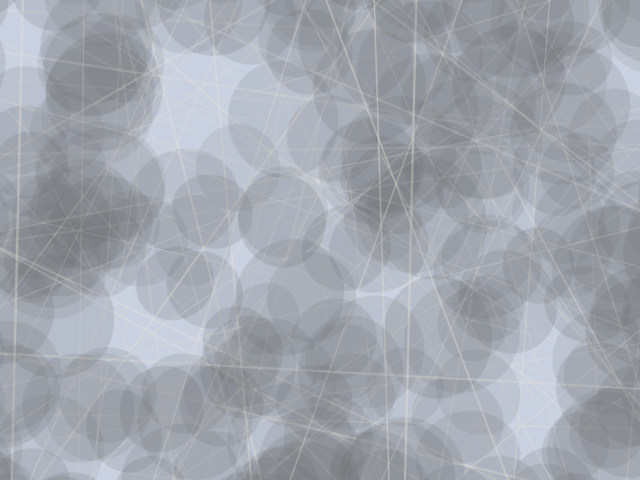
Reproduce this background procedurally as a Shadertoy shader.

```glsl
#define LAYERS 220
#define DISC_ALPHA 0.16
#define DISC_RADIUS vec2(0.075, 0.125)
#define LINE_HALF_WIDTH vec2(0.0008, 0.0026)
#define LINE_ALPHA vec2(0.10, 0.46)
#define MARGIN 0.11
#define SKY vec3(0.79, 0.82, 0.88)
#define SHADE vec3(0.415, 0.42, 0.428)
#define THREAD vec3(0.89, 0.88, 0.84)

// Four random values in 0..1 from one index
vec4 hash4(float n) {
    vec4 p = fract(n * vec4(0.1031, 0.1030, 0.0973, 0.1099));
    p += dot(p, p.wzxy + 33.33);
    return fract((p.xxyz + p.yzzw) * p.zywx);
}

vec2 direction(float angle) {
    return vec2(cos(angle), sin(angle));
}

// Coverage of a shape at signed distance d, with edge softness
float cover(float d, float softness) {
    return 1.0 - smoothstep(-softness, softness, d);
}

// Slightly squashed disc, approximated in its own rotated frame
float discDistance(vec2 p, float radius, float squash, float angle) {
    vec2 axis = direction(angle);
    vec2 q = vec2(dot(p, axis), dot(p, vec2(-axis.y, axis.x)) * squash);
    return length(q) - radius;
}

float lineDistance(vec2 p, float angle) {
    return abs(dot(p, direction(angle)));
}

void mainImage(out vec4 fragColor, in vec2 fragCoord) {
    float pixel = 1.0 / iResolution.y;
    vec2 uv = fragCoord * pixel;
    vec2 canvas = vec2(iResolution.x * pixel, 1.0);
    vec3 color = SKY;

    for (int i = 0; i < LAYERS; i++) {
        float seed = float(i) * 3.17 + 11.3;

        // Translucent grey disc
        vec4 place = hash4(seed);
        vec4 form = hash4(seed + 913.7);
        vec2 center = mix(vec2(-MARGIN), canvas + MARGIN, place.xy);
        float radius = mix(DISC_RADIUS.x, DISC_RADIUS.y, place.z);
        float disc = discDistance(uv - center, radius, mix(0.88, 1.2, form.x), 6.2832 * form.y);
        float discAlpha = DISC_ALPHA * mix(0.75, 1.25, form.z);
        color = mix(color, SHADE, discAlpha * cover(disc, max(pixel, 0.0018)));

        // Pale thread on every other layer, later discs veil it
        if (i % 2 == 0) {
            vec4 thread = hash4(seed + 2027.1);
            float halfWidth = mix(LINE_HALF_WIDTH.x, LINE_HALF_WIDTH.y, thread.w);
            float stroke = lineDistance(uv - canvas * thread.xy, 3.14159 * thread.z) - halfWidth;
            float lineAlpha = mix(LINE_ALPHA.x, LINE_ALPHA.y, form.w * form.w);
            color = mix(color, THREAD, lineAlpha * cover(stroke, max(0.7 * pixel, 0.0015)));
        }
    }

    fragColor = vec4(color, 1.0);
}
```
